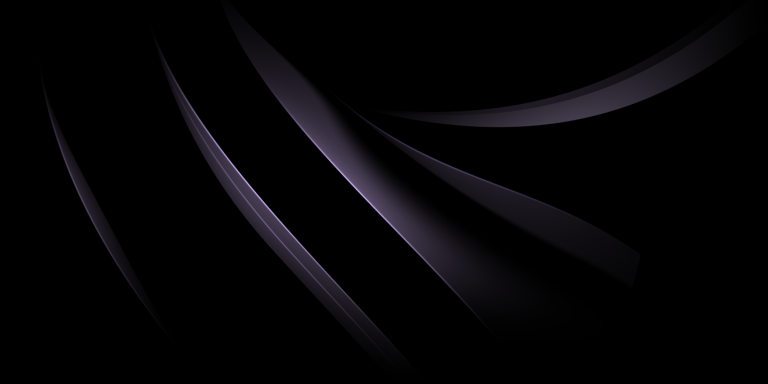
A Shadertoy shader for this background:

```glsl
const vec3 VIOLET = vec3(0.29, 0.25, 0.34);
const vec3 LILAC = vec3(0.62, 0.53, 0.76);

// Cubic curve with coefficients in rising order
float cubic(vec4 k, float s) {
    return k.x + s * (k.y + s * (k.z + s * k.w));
}

// Rises from start to peak, then falls to finish
float swell(float start, float peak, float finish, float s) {
    return smoothstep(start, peak, s) * (1.0 - smoothstep(peak, finish, s));
}

// Antialiased step at zero
float inside(float d) {
    float aa = 0.8 / iResolution.y;
    return smoothstep(-aa, aa, d);
}

// Thin bright rim, centred just within an edge
float rim(float d, float width) {
    float s = (d - width) / width;
    return exp(-s * s);
}

// Slim ribbon at the far left
vec3 slimRibbon(vec2 p) {
    float d = p.x - cubic(vec4(0.088, 0.0, 0.455, 0.0), p.y);
    float width = 0.041 * swell(0.12, 0.58, 1.05, p.y) + 0.0001;
    float body = inside(d) * inside(width - d) * mix(0.6, 0.25, clamp(d / width, 0.0, 1.0));
    vec3 col = VIOLET * body * swell(0.15, 0.48, 0.92, p.y);
    return col + LILAC * 0.22 * rim(d, 0.0025) * swell(0.12, 0.5, 0.94, p.y);
}

// Two-strand ribbon with bright rims
vec3 doubleRibbon(vec2 p) {
    float d = cubic(vec4(0.374, 0.234, 0.892, -0.385), p.y) - p.x;
    float width = 0.088 * smoothstep(0.0, 0.65, p.y) + 0.0001;
    float t = d / width;
    float strand = mix(1.0 - 0.35 * t, 1.05 - 0.5 * t, inside(d - 0.5 * width));
    float light = swell(0.0, 0.52, 1.02, p.y);
    vec3 col = VIOLET * inside(d) * inside(width - d) * strand * light;
    col += LILAC * 0.75 * rim(d, 0.0027) * swell(0.08, 0.48, 0.95, p.y);
    return col + LILAC * 0.33 * rim(d - 0.5 * width, 0.0025) * swell(0.1, 0.6, 1.0, p.y);
}

// Broad sheet, lit along its left edge and dissolving to the right
vec3 broadSheet(vec2 p) {
    float d = p.x - cubic(vec4(0.573, 0.356, 1.0, -0.545), p.y);
    float spread = max(p.y - 0.35, 0.0);
    float width = 0.145 * smoothstep(-0.1, 0.3, p.y) + 1.1 * spread * spread;
    float t = clamp(d / width, 0.0, 1.0);
    float softness = mix(0.12, 0.8, smoothstep(0.1, 0.55, p.y));
    float body = inside(d) * (1.0 - smoothstep(1.0 - softness, 1.0, t));
    float light = 0.55 * swell(-0.08, 0.36, 0.93, p.y)
                + 0.85 * exp(-2.2 * t) * swell(0.15, 0.5, 0.85, p.y);
    vec3 col = VIOLET * body * light;
    return col + LILAC * 0.6 * rim(d, 0.003) * swell(0.2, 0.5, 0.91, p.y);
}

// Wing sweeping right, with a slanted cut at its end
vec3 wing(vec2 p) {
    float d = p.y - cubic(vec4(0.21, 0.974, -1.245, 0.872), p.x - 0.833);
    float width = 0.11 * smoothstep(0.87, 1.5, p.x) + 0.004;
    float cut = inside(1.669 - 0.257 * (p.y - 0.664) - p.x);
    float body = inside(d) * (1.0 - smoothstep(0.8, 1.0, d / width));
    float light = 0.48 * swell(0.8, 1.2, 1.85, p.x) * (1.0 - 0.45 * clamp(d / width, 0.0, 1.0));
    vec3 col = VIOLET * body * light;
    col += LILAC * vec3(0.85, 0.95, 1.1) * 0.25 * rim(d, 0.0024) * swell(0.83, 1.12, 1.6, p.x);
    return col * cut;
}

// Upturned blade: a lit lower face under a dim upper face
vec3 blade(vec2 p) {
    float s = p.x - 0.924;
    float d = cubic(vec4(0.279, 0.2535, -0.242, -0.171), s) - p.y;
    float lower = inside(d) * inside(0.1 * s - d);
    float upper = inside(d - 0.1 * s) * inside(0.135 * s - d);
    float t = clamp(d / max(0.1 * s, 0.001), 0.0, 1.0);
    float light = swell(0.9, 1.48, 2.02, p.x);
    vec3 col = vec3(0.28, 0.25, 0.32) * lower * (0.95 - 0.25 * t) * light;
    return col + VIOLET * upper * 0.42 * swell(0.92, 1.4, 1.95, p.x);
}

void mainImage(out vec4 fragColor, in vec2 fragCoord) {
    // Height units, measured down from the top edge
    vec2 p = fragCoord / iResolution.y;
    p.x *= 2.0 * iResolution.y / iResolution.x;
    p.y = 1.0 - p.y;

    vec3 col = slimRibbon(p) + doubleRibbon(p) + broadSheet(p) + wing(p) + blade(p);
    fragColor = vec4(min(col, 1.0), 1.0);
}
```
